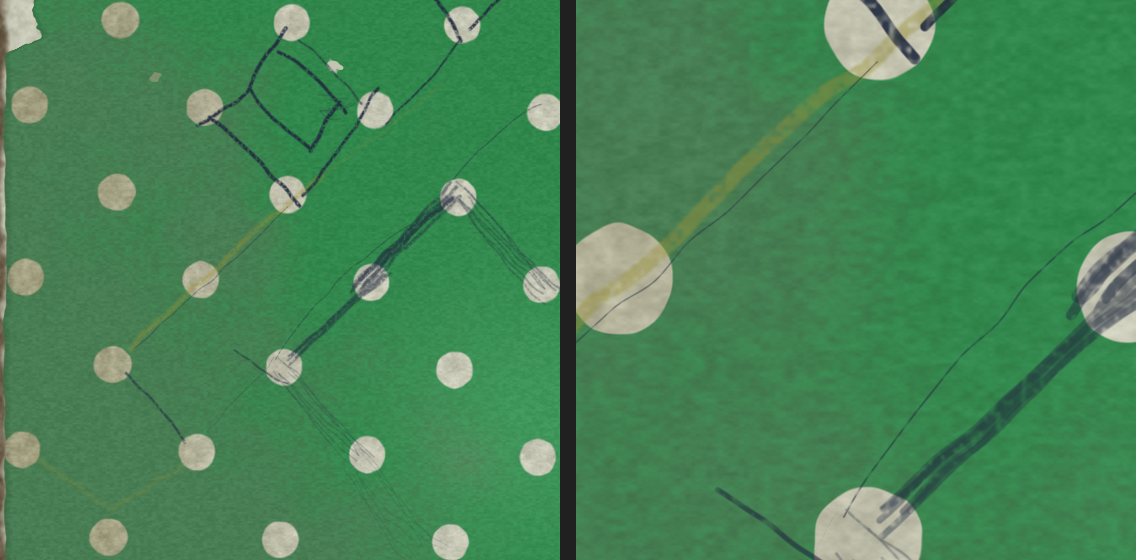
Left: the whole. Right: its middle third, enlarged.
Give the GLSL for this pattern, as a WebGL 1 fragment shader.

```glsl
precision highp float;
uniform vec2 u_resolution;

const vec3 DULL_GREEN = vec3(.285, .49, .325);
const vec3 RICH_GREEN = vec3(.19, .53, .295);
const vec3 AGED_PAPER = vec3(.63, .62, .50);
const vec3 PALE_PAPER = vec3(.77, .77, .70);
const vec3 BROWN = vec3(.42, .37, .29);
const vec3 INK = vec3(.12, .16, .24);
const vec3 CRAYON = vec3(.60, .57, .22);

float hash(vec2 p) {
  vec3 q = fract(p.xyx * vec3(.1031, .1030, .0973));
  q += dot(q, q.yzx + 33.33);
  return fract((q.x + q.y) * q.z);
}

float noise(vec2 p) {
  vec2 i = floor(p), f = fract(p);
  f = f * f * (3. - 2. * f);
  return mix(mix(hash(i), hash(i + vec2(1, 0)), f.x),
             mix(hash(i + vec2(0, 1)), hash(i + vec2(1, 1)), f.x), f.y);
}

float fbm(vec2 p) {
  return .55 * noise(p) + .3 * noise(p * 2.1 + 7.) + .15 * noise(p * 4.3 + 19.);
}

// Skewed lattice; one unit is half the dot pitch
vec2 toLattice(vec2 uv) {
  vec2 p = uv - vec2(.514, .652);
  p.x += .008 * (1. - smoothstep(.05, .25, uv.x));
  return vec2(p.x - .0224 * p.y, p.y + .015 * p.x) / vec2(.1523, .154);
}

// Nearest point of the staggered grid
vec2 nearestDot(vec2 p) {
  vec2 even = floor(p * .5 + .5) * 2.;
  vec2 odd = floor(p * .5) * 2. + 1.;
  return distance(p, even) < distance(p, odd) ? even : odd;
}

float disc(vec2 p, vec2 center, float radius, float soft) {
  return 1. - smoothstep(radius - soft, radius + soft, distance(p, center));
}

// Bent, wobbling line with dry gaps
float stroke(vec2 p, vec4 ends, float bend, float width, float soft) {
  vec2 d = ends.zw - ends.xy;
  float t = clamp(dot(p - ends.xy, d) / dot(d, d), 0., 1.);
  float wobble = .05 * noise(vec2(t * length(d) * 5., ends.x * 7. + ends.w * 3. + 40.)) - .025;
  vec2 c = ends.xy + d * t + normalize(vec2(-d.y, d.x)) * (bend * 4. * t * (1. - t) + wobble);
  return disc(p, c, width, soft) * smoothstep(-.4, .7, noise(p * 42. + 190.));
}

// Overlapping passes of one line
float scribble(vec2 p, vec4 ends, float spread, float width, float soft) {
  float clear = 1.;
  for (int i = 0; i < 7; i++) {
    float k = float(i) + 3.;
    vec4 shift = vec4(hash(vec2(k, 2)), hash(vec2(k, 5)), hash(vec2(k, 9)), hash(vec2(k, 14))) - .5;
    clear *= 1. - .6 * stroke(p, ends + shift * spread, shift.y * spread * .4, width, soft);
  }
  return 1. - clear;
}

float firmLines(vec2 p, float s) {
  float m = stroke(p, vec4(-.05, 1.92, -.48, 1.22), -.03, .022, s);
  m = max(m, stroke(p, vec4(-.48, 1.22, -1.07, .78), .03, .02, s));
  m = max(m, stroke(p, vec4(-.92, .9, .15, -.12), .02, .022, s));
  m = max(m, stroke(p, vec4(.17, 0, 1.03, 1.25), -.04, .018, s));
  m = max(m, stroke(p, vec4(-.15, 1.65, .65, .95), .06, .02, s));
  m = max(m, stroke(p, vec4(-.48, 1.2, .25, .52), -.03, .02, s));
  m = max(m, stroke(p, vec4(.25, .52, .58, 1.08), .02, .024, s));
  m = max(m, stroke(p, vec4(1.12, .85, 1.98, 1.83), -.05, .01, s));
  m = max(m, stroke(p, vec4(1.62, 2.35, 1.98, 1.81), .02, .022, s));
  return max(m, stroke(p, vec4(2.08, 1.97, 2.55, 2.4), 0., .018, s));
}

float faintLines(vec2 p, float s) {
  float m = stroke(p, vec4(.1, 1.8, .85, 1.08), .03, .011, s);
  m = max(m, stroke(p, vec4(1.95, .2, 2.95, 1.1), .06, .004, s));
  m = max(m, stroke(p, vec4(1.75, -.15, -.1, -1.9), -.17, .003, s));
  m = max(m, stroke(p, vec4(-.1, -1.9, -.9, -2.75), 0., -.002, s));
  m = max(m, stroke(p, vec4(-.6, -1.82, .05, -2.2), 0., .01, s));
  m = max(m, stroke(p, vec4(-1.85, -2.1, -1.15, -2.9), .03, .014, s));
  return max(m, stroke(p, vec4(-1.75, -1.8, 0, -.15), -.02, .002, s));
}

float bundles(vec2 p, float s) {
  float m = scribble(p, vec4(1.96, .1, .9, -1.12), .26, .021, s);
  m = max(m, scribble(p, vec4(1.2, -.85, .12, -1.92), .16, .013, s) * .85);
  m = max(m, scribble(p, vec4(2.05, .1, 3.15, -1.12), .28, .009, s) * .8);
  m = max(m, scribble(p, vec4(0, -1.95, 1, -3.1), .28, .005, s) * .65);
  m = max(m, scribble(p, vec4(.4, 1.1, .7, 1), .25, .005, s) * .7);
  return max(m, scribble(p, vec4(.95, -3, 1.85, -4.2), .5, .002, s) * .5);
}

float crayonLines(vec2 p, float s) {
  float m = stroke(p, vec4(-1.8, -1.8, .4, .22), .04, .03, s);
  m = max(m, stroke(p, vec4(.3, .12, 1.8, 1.3), 0., .01, s) * .5);
  m = max(m, stroke(p, vec4(-2.85, -3.1, -1.95, -3.68), 0., .02, s) * .6);
  return max(m, stroke(p, vec4(-1.95, -3.68, -1.15, -3.15), 0., .02, s) * .6);
}

void main() {
  vec2 uv = gl_FragCoord.xy / u_resolution;
  float pixel = 1. / min(u_resolution.x, u_resolution.y), soft = pixel * 8.5;
  vec2 p = toLattice(uv), id = nearestDot(p), glare = uv - vec2(.95, .25);
  float cloud = fbm(uv * 5. + 11.) - .5, grain = fbm(uv * vec2(150, 250)) - .5;

  // Faded ground with a soft sheen
  float richness = smoothstep(.3, .65, .6 * uv.x + .35 * uv.y + .5 * cloud + .25 * grain);
  vec3 color = mix(DULL_GREEN, RICH_GREEN, richness) + .06 * exp(-16. * dot(glare, glare)) + .085 * grain;

  // Dots, browner towards the left
  float radius = .213 + .016 * (noise(p * 12. + 60.) - .5);
  vec3 paper = mix(AGED_PAPER, PALE_PAPER, smoothstep(.1, .65, uv.x + .2 * cloud));
  paper += .17 * (fbm(p * 11. + 70.) - .5) + .1 * grain;
  color = mix(color, paper, disc(p, id, radius, soft));

  // Scuffs, crayon and ink
  vec2 rough = uv + .012 * (vec2(noise(uv * 90.), noise(uv * 90. + 31.)) - .5);
  color = mix(color, PALE_PAPER, disc(rough, vec2(.598, .883), .011, pixel));
  color = mix(color, AGED_PAPER, .6 * disc(rough, vec2(.276, .861), .008, pixel));
  color = mix(color, CRAYON, .45 * crayonLines(p, soft * 2.));
  float ink = max(firmLines(p, soft), max(.7 * faintLines(p, soft), .9 * bundles(p, soft)));
  color = mix(color, INK, .9 * ink);

  // Torn left edge and corner
  float tear = .003 + .011 * fbm(vec2(uv.y * 24., 2));
  tear += smoothstep(.9, .935, uv.y) * (.03 + .05 * fbm(uv * 35.));
  vec3 bare = mix(BROWN, PALE_PAPER, smoothstep(.004, .022, uv.x + .03 * fbm(uv * 25.) - .011));
  bare += .2 * (fbm(uv * 70.) - .5);
  color *= 1. - .12 * (1. - smoothstep(0., .015, uv.x - tear));
  color = mix(color, bare, 1. - smoothstep(tear - pixel, tear + pixel, uv.x));
  gl_FragColor = vec4(color, 1);
}
```
